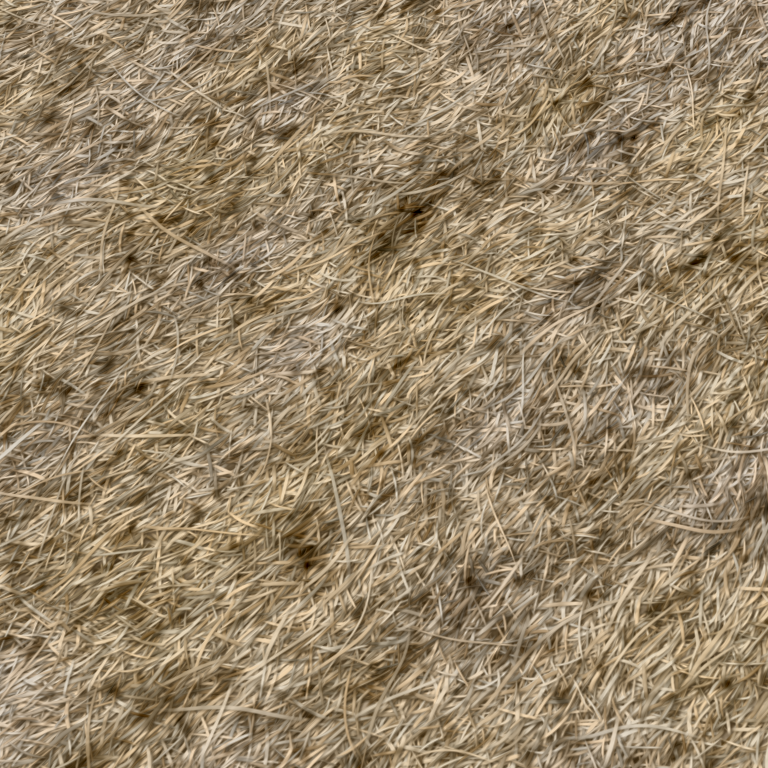
Write a WebGL 1 fragment shader that draws this texture.

```glsl
precision highp float;
uniform vec2 u_resolution;

vec4 hash4(vec3 p) {
  vec4 h = fract(p.xyzx * vec4(0.1031, 0.1030, 0.0973, 0.1099));
  h += dot(h, h.wzxy + 33.33);
  return fract((h.xxyz + h.yzzw) * h.zywx);
}

float noise(vec2 p, float seed) {
  vec2 i = floor(p), f = fract(p);
  f = f * f * (3.0 - 2.0 * f);
  float a = hash4(vec3(i, seed)).x;
  float b = hash4(vec3(i + vec2(1.0, 0.0), seed)).x;
  float c = hash4(vec3(i + vec2(0.0, 1.0), seed)).x;
  float d = hash4(vec3(i + 1.0, seed)).x;
  return mix(mix(a, b, f.x), mix(c, d, f.x), f.y);
}

vec2 rotate(vec2 p, float a) {
  float c = cos(a), s = sin(a);
  return vec2(c * p.x + s * p.y, c * p.y - s * p.x);
}

vec3 strawTone(float t) {
  return vec3(0.29, 0.22, 0.12) + 0.54 * t;
}

void main() {
  vec2 p = gl_FragCoord.xy / u_resolution.y;

  // Ground tilts away, so blades get finer toward the top
  vec2 q = vec2((p.x - 0.5) * (1.0 + 0.4 * p.y), p.y * (1.0 + 0.22 * p.y)) + 3.0;

  // Slow fields: lie of the grass, brightness from clumps to tufts, hollows, hue
  float lie = 0.7 + 0.25 * (p.x - p.y) + 0.6 * (noise(q * 7.0, 91.0) - 0.5);
  vec2 along = rotate(q, 0.6);
  float patchTone = 0.26 * (noise(along * vec2(6.0, 13.0), 92.0) - 0.5);
  patchTone += 0.36 * (noise(along * vec2(18.0, 36.0), 97.0) - 0.5);
  patchTone += 0.5 * (noise(along * vec2(42.0, 80.0), 98.0) - 0.5);
  float hollow = smoothstep(0.72, 0.95, noise(along * vec2(12.0, 26.0), 93.0));
  float golden = noise(along * vec2(5.0, 11.0), 94.0) - 0.4;
  float pocket = smoothstep(0.6, 0.95, noise(along * vec2(55.0, 95.0), 99.0));

  // Matted litter under the blades
  float litter = noise(along * vec2(50.0, 210.0), 95.0);
  vec3 color = strawTone(0.05 + 0.6 * litter + patchTone);

  // Blades, painted from the deepest layer to the top one
  for (int layer = 0; layer < 32; layer++) {
    float k = float(layer);
    bool isLong = layer > 27;
    float size = isLong ? 0.13 : 0.042;
    vec2 grid = q / size + 40.0 * hash4(vec3(k, 7.0, 3.0)).xy;
    vec2 cell = floor(grid);

    for (int y = -1; y <= 1; y++) {
      for (int x = -1; x <= 1; x++) {
        vec2 id = cell + vec2(float(x), float(y));
        vec4 place = hash4(vec3(id, k + 1.0));
        vec4 look = hash4(vec3(id, k + 51.0));
        if (isLong && place.w > 0.4) continue;

        // Mostly one lie, with some strays at steep angles
        float stray = look.x * 2.0 - 1.0;
        float angle = lie + 0.3 * stray + 0.95 * stray * stray * stray;
        vec2 d = rotate(grid - id - place.xy, angle) * size;
        float halfLength = size * mix(0.3, 0.95, place.z);
        float u = d.x / halfLength;
        d.y += (look.y - 0.5) * 0.3 * halfLength * (u * u - 0.3);

        float taper = 1.0 - 0.4 * u * u;
        float width = mix(0.0013, 0.0028, look.z * look.z) * taper;
        float ends = 1.0 - smoothstep(0.45, 1.0, abs(u));

        // Soft shadow on the lower side
        float shade = 1.0 - smoothstep(0.0, width + 0.003, abs(d.y + 0.0024));
        color = mix(color, vec3(0.23, 0.17, 0.08), 0.32 * shade * ends);

        // Rounded blade, lit from above; blades in dark pockets show less
        float across = clamp(d.y / width, -1.0, 1.0);
        float tone = 0.44 + 0.66 * look.w + 0.004 * k + patchTone - 0.4 * hollow;
        tone += 0.08 * across - 0.1 * across * across;
        if (isLong) tone = mix(tone, 0.95, 0.5);
        else tone -= 0.45 * pocket;
        vec3 tint = mix(vec3(-0.03, 0.002, 0.035), vec3(0.035, 0.0, -0.04), fract(look.y * 7.0));
        tint += golden * vec3(0.025, 0.0, -0.07);
        float cover = 1.0 - smoothstep(width - 0.0013, width + 0.0018, abs(d.y));
        color = mix(color, strawTone(min(tone, 1.12)) + tint, cover * ends);
      }
    }
  }

  // Fine fibre grain
  color += 0.06 * (noise(along * vec2(90.0, 260.0), 96.0) - 0.5);
  gl_FragColor = vec4(clamp(color, 0.0, 1.0), 1.0);
}
```
